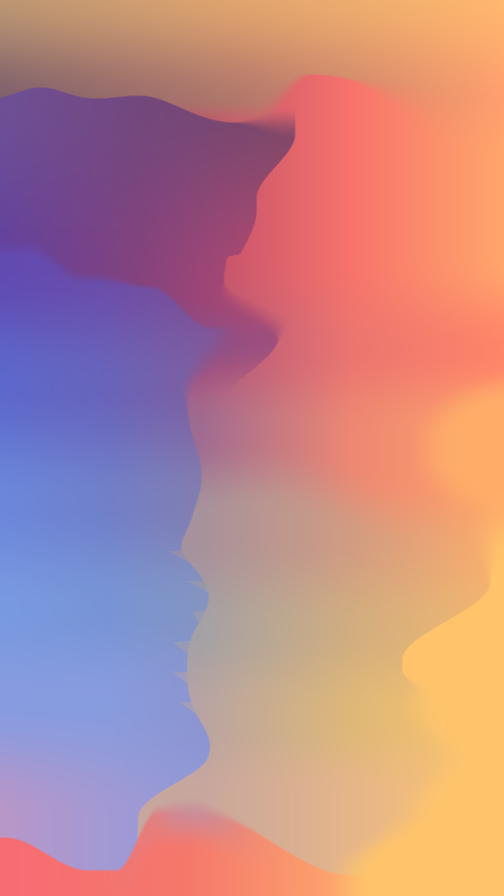
Reproduce this background procedurally as a Shadertoy shader.

```glsl
// Layered flowing colour fields: violet and blue on the left, coral and amber on the right.
#define SPAN vec2(4.32, 7.68)   // canvas extent in design units, y pointing down
#define CRISP 0.010             // half width of a crisp edge
#define TEETH 6                 // ragged flecks along the blue edge
#define TOOTH_LENGTH 0.22
#define TOOTH_OPACITY 0.55
#define AMBER vec3(1.0, 0.77, 0.42)

float hash(float n) { return fract(sin(n * 127.1) * 43758.5453); }
float ramp(float a, float b, float x) { return smoothstep(a, b, x); }
float bump(float x, float center, float width) {
    float t = (x - center) / width;
    return exp(-t * t);
}
float cover(float d, float softness) { return smoothstep(-softness, softness, d); }

// Wedge with a flat top that tapers downwards
float wedge(float y, float top, float height) {
    float t = (y - top) / height;
    return ramp(-0.05, 0.05, t) * clamp(1.0 - t, 0.0, 1.0);
}

// Horizontal gradient through three colours
vec3 row(float s, vec3 left, vec3 middle, vec3 right) {
    s = clamp(s, 0.0, 1.0) * 2.0;
    return s < 1.0 ? mix(left, middle, s) : mix(middle, right, s - 1.0);
}

vec3 hazeColor(vec2 p) {
    float s = p.x / SPAN.x;
    vec3 high = row(s, vec3(.74,.59,.45), vec3(.89,.65,.43), vec3(1.,.72,.43));
    vec3 low = row(s, vec3(.49,.37,.42), vec3(.71,.47,.42), vec3(1.,.62,.43));
    return mix(high, low, ramp(-0.1, 0.95, p.y));
}

vec3 warmColor(vec2 p) {
    float s = (p.x - 1.7) / 2.62, y = p.y;
    vec3 c = row(s, vec3(.75,.31,.42), vec3(.97,.45,.42), vec3(1.,.65,.42));
    c = mix(c, row(s, vec3(.68,.33,.48), vec3(.92,.46,.44), vec3(1.,.52,.41)), ramp(2.2, 3.0, y));
    c = mix(c, row(s, vec3(.62,.42,.57), vec3(.93,.53,.45), vec3(1.,.64,.41)), ramp(3.0, 3.7, y));
    float paleTop = 4.1 + 0.35 * ramp(2.3, 3.6, p.x);
    c = mix(c, row(s, vec3(.65,.57,.61), vec3(.82,.61,.51), vec3(.99,.68,.42)),
            ramp(paleTop - 0.35, paleTop + 0.3, y));
    c = mix(c, row(s, vec3(.64,.63,.65), vec3(.82,.68,.50), vec3(.96,.72,.43)), ramp(4.6, 5.4, y));
    c = mix(c, row(s, vec3(.72,.64,.64), vec3(.87,.72,.47), AMBER), ramp(5.4, 6.1, y));
    return mix(c, row(s, vec3(.78,.65,.62), vec3(.90,.71,.54), AMBER), ramp(6.2, 6.8, y));
}

vec3 violetColor(vec2 p) {
    float s = p.x / 2.4;
    vec3 c = row(s, vec3(.43,.31,.59), vec3(.45,.28,.49), vec3(.48,.28,.41));
    c = mix(c, row(s, vec3(.38,.25,.62), vec3(.52,.26,.49), vec3(.72,.29,.43)), ramp(0.8, 2.5, p.y));
    return mix(c, row(s, vec3(.45,.30,.65), vec3(.50,.30,.56), vec3(.62,.31,.49)), ramp(2.5, 3.0, p.y));
}

vec3 blueColor(vec2 p) {
    float s = p.x / 1.8, y = p.y;
    vec3 c = row(s, vec3(.38,.29,.70), vec3(.42,.30,.66), vec3(.50,.30,.58));
    c = mix(c, row(s, vec3(.36,.41,.80), vec3(.41,.39,.73), vec3(.50,.37,.62)), ramp(2.3, 3.3, y));
    c = mix(c, row(s, vec3(.42,.53,.86), vec3(.44,.50,.79), vec3(.52,.49,.68)), ramp(3.3, 4.3, y));
    c = mix(c, row(s, vec3(.47,.60,.88), vec3(.47,.58,.84), vec3(.52,.58,.75)), ramp(4.3, 5.2, y));
    c = mix(c, row(s, vec3(.53,.61,.88), vec3(.53,.61,.87), vec3(.55,.58,.81)), ramp(5.2, 6.0, y));
    return mix(c, row(s, vec3(.72,.59,.78), vec3(.64,.60,.83), vec3(.56,.60,.85)), ramp(6.0, 7.0, y));
}

// Edges given as a height along x, or as a position along y
float violetTop(float x) {
    return 0.87 - 0.12 * bump(x, 0.35, 0.3) - 0.05 * bump(x, 1.2, 0.35) + 0.18 * ramp(1.2, 2.0, x);
}
float violetRight(float y) {
    return 2.53 - 0.33 * ramp(1.15, 1.7, y) - 0.28 * ramp(1.8, 2.55, y)
         + 0.47 * ramp(2.45, 2.85, y) - 0.5 * ramp(2.88, 3.5, y) - 0.1 * wedge(y, 2.19, 0.3);
}
float coralTop(float x) {
    return 0.64 + 0.45 * ramp(2.7, 4.3, x) + 0.35 * (1.0 - ramp(2.2, 2.65, x));
}
float blueTop(float x) {
    return 2.13 + 0.25 * ramp(0.25, 0.7, x) + 0.08 * ramp(0.8, 1.3, x) + 0.35 * ramp(1.3, 1.8, x);
}
float blueRight(float y) {
    return 1.6 + 0.3 * (1.0 - ramp(2.8, 3.4, y)) + 0.13 * bump(y, 4.08, 0.35)
         - 0.07 * bump(y, 4.7, 0.15) + 0.19 * bump(y, 5.12, 0.28)
         + 0.2 * bump(y, 6.4, 0.3) - 0.42 * ramp(6.5, 7.0, y);
}
float emberTop(float x) {
    return 7.18 + 0.28 * ramp(0.05, 0.75, x) - 0.5 * ramp(1.0, 1.35, x)
         - 0.05 * bump(x, 1.6, 0.25) + 0.54 * ramp(1.7, 3.0, x);
}
float amberLeft(float y) {
    return 4.2 - 0.75 * ramp(5.0, 5.65, y) + 0.14 * ramp(5.75, 5.92, y)
         + 0.3 * bump(y, 6.5, 0.25) - 0.6 * ramp(6.9, 7.5, y);
}

void mainImage(out vec4 fragColor, in vec2 fragCoord) {
    vec2 uv = fragCoord / iResolution.xy;
    vec2 p = vec2(uv.x, 1.0 - uv.y) * SPAN;

    // Haze above, warm field below
    float topBlur = CRISP + 0.14 * (1.0 - ramp(2.3, 2.7, p.x)) + 0.28 * ramp(2.9, 3.9, p.x);
    vec3 color = mix(hazeColor(p), warmColor(p), cover(p.y - coralTop(p.x), topBlur));
    float orange = length((p - vec2(4.4, 3.85)) / vec2(0.8, 0.6));
    color = mix(color, vec3(1.0, 0.68, 0.41), 0.9 * (1.0 - ramp(0.65, 1.15, orange)));

    // Violet field with its soft tongue
    float tongueBlur = CRISP + 0.2 * ramp(2.4, 2.65, p.y) * (1.0 - ramp(2.7, 2.95, p.y));
    float violet = cover(p.y - violetTop(p.x), CRISP + 0.14 * ramp(2.0, 2.45, p.x))
                 * cover(violetRight(p.y) - p.x, tongueBlur) * (1.0 - ramp(2.9, 3.45, p.y));
    color = mix(color, violetColor(p), violet);

    // Blue field and the flecks cut from its edge
    float bite = 0.0;
    for (int i = 0; i < TEETH; i++) {
        float n = float(i);
        bite += TOOTH_LENGTH * (0.4 + 0.6 * hash(n + 1.0)) * wedge(p.y, 4.72 + 0.26 * n, 0.1);
    }
    float inside = blueRight(p.y) - p.x;
    float blueBlur = CRISP + 0.16 * (1.0 - ramp(3.0, 3.6, p.y));
    float blue = mix(cover(inside, blueBlur), cover(inside - bite, blueBlur), TOOTH_OPACITY);
    blue *= cover(p.y - blueTop(p.x), 0.03 + 0.06 * (1.0 - ramp(0.2, 1.3, p.x)));
    color = mix(color, blueColor(p), blue);

    // Ember wave along the bottom
    float depth = p.y - emberTop(p.x);
    vec3 ember = row(p.x / 3.2, vec3(.97,.42,.45), vec3(.96,.47,.42), vec3(1.,.68,.43));
    float glow = bump(p.x, 1.65, 0.4);
    ember = mix(ember, vec3(.79,.55,.60), glow * (1.0 - ramp(0.0, 0.4, depth)));
    color = mix(color, ember, cover(depth, CRISP + 0.08 * glow));

    // Amber pool on the right
    float poolBlur = CRISP + 0.22 * ramp(5.75, 6.1, p.y) + 0.2 * (1.0 - ramp(4.5, 5.1, p.y));
    float pool = cover(p.x - amberLeft(p.y), poolBlur) * ramp(4.2, 4.8, p.y);
    fragColor = vec4(mix(color, AMBER, pool), 1.0);
}
```
